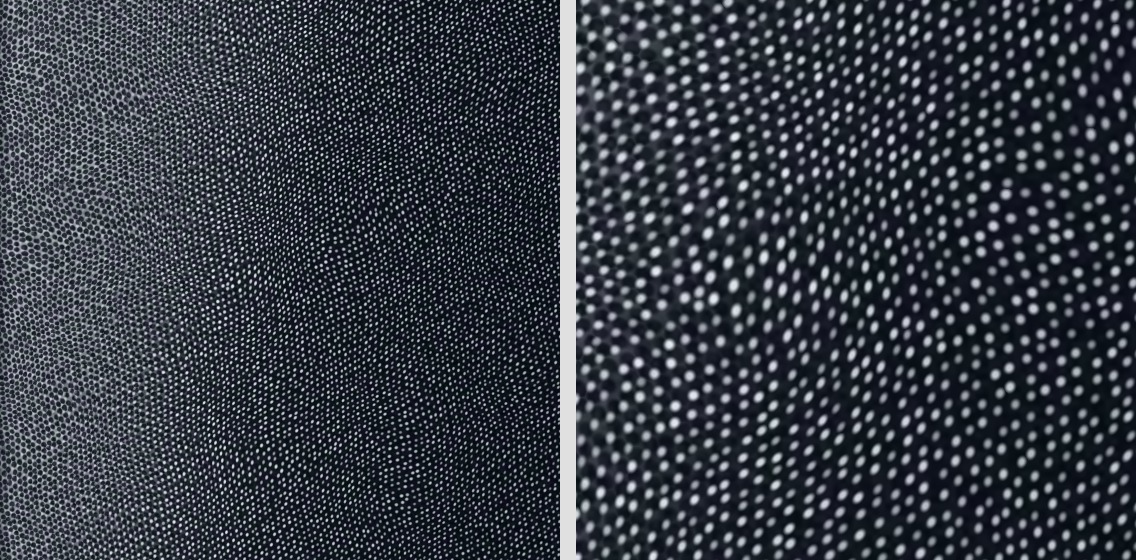
Left, the full canvas; right, a detail of the centre.
Reproduce this texture procedurally as a WebGL 1 fragment shader.

```glsl
precision highp float;
// Perforated dark metal: a tilted, jittered hexagonal lattice, lit from the
// left. Dark round holes sit in a pale net that dims gradually to the right,
// until only small pale, slanted dots at the knots of the net remain.

uniform vec2 u_resolution;

const float COLUMNS = 90.0;
const float ROW_HEIGHT = 0.866;
const float LATTICE_ANGLE = 0.42;
const vec2 KNOT_OFFSET = vec2(0.0, 0.577);
const vec2 DOT_AXIS = vec2(0.5, 0.866);

float hash(vec2 p) {
  return fract(sin(dot(p, vec2(127.1, 311.7))) * 43758.5453);
}

vec2 hash2(vec2 p) {
  return vec2(hash(p), hash(p + 57.3));
}

vec2 rotate(vec2 p, float angle) {
  float c = cos(angle);
  float s = sin(angle);
  return vec2(c * p.x - s * p.y, s * p.x + c * p.y);
}

float valueNoise(vec2 p) {
  vec2 cell = floor(p);
  vec2 f = fract(p);
  f = f * f * (3.0 - 2.0 * f);
  float low = mix(hash(cell), hash(cell + vec2(1.0, 0.0)), f.x);
  float high = mix(hash(cell + vec2(0.0, 1.0)), hash(cell + 1.0), f.x);
  return mix(low, high, f.y);
}

// Offset to the nearest lattice point (xy) and a random value for it (z).
vec3 nearestPoint(vec2 p, float jitter) {
  float baseRow = floor(p.y / ROW_HEIGHT);
  float best = 100.0;
  vec3 nearest = vec3(0.0);
  for (int j = -1; j <= 1; j++) {
    float row = baseRow + float(j);
    float stagger = 0.5 * mod(row, 2.0);
    float baseColumn = floor(p.x - stagger);
    for (int i = -1; i <= 1; i++) {
      vec2 id = vec2(baseColumn + float(i), row);
      vec2 center = vec2(id.x + 0.5 + stagger, (row + 0.5) * ROW_HEIGHT);
      vec2 offset = p - center - (hash2(id) - 0.5) * jitter;
      float d = dot(offset, offset);
      if (d < best) {
        best = d;
        nearest = vec3(offset, hash(id + 19.1));
      }
    }
  }
  return nearest;
}

// Soft ellipse, stretched along the given axis.
float slantedDot(vec2 offset, vec2 axis, float radius, float blur) {
  vec2 local = vec2(dot(offset, axis), dot(offset, vec2(-axis.y, axis.x)));
  float d = length(local * vec2(0.85, 1.15));
  return 1.0 - smoothstep(radius - blur, radius + blur, d);
}

// Cool grey: blue lifted and red lowered a little.
vec3 steel(float value) {
  return value + vec3(-0.022, 0.0, 0.033);
}

void main() {
  vec2 uv = gl_FragCoord.xy / u_resolution;
  float pixel = COLUMNS / min(u_resolution.x, u_resolution.y);
  float blur = max(0.15, 0.8 * pixel);

  // Tilted lattice, with rows bent gently
  vec2 warp = vec2(valueNoise(uv * 9.0), valueNoise(uv * 9.0 + 40.0)) - 0.5;
  vec2 p = rotate(uv * COLUMNS + warp * 2.0, LATTICE_ANGLE);
  vec3 hole = nearestPoint(p, 0.32);
  vec3 knot = nearestPoint(p + KNOT_OFFSET, 0.32);
  vec2 dotAxis = rotate(DOT_AXIS, LATTICE_ANGLE);

  // Slanted light falloff with cloudy edges
  float clouds = valueNoise(uv * vec2(5.0, 7.0) + 3.0) - 0.5;
  float shade = uv.x + 0.2 * (1.0 - uv.y) + 0.08 * clouds;
  float lit = 1.0 - smoothstep(0.0, 0.72, shade);
  float netAmount = 1.0 - smoothstep(0.2, 0.7, shade);

  // Pale net around dark holes, unevenly bright
  float holeRadius = 0.41 + 0.1 * (hole.z - 0.5);
  float net = smoothstep(holeRadius - blur, holeRadius + blur, length(hole.xy));
  float sheen = 0.8 + 0.4 * valueNoise(uv * 70.0);
  float netLight = net * netAmount * sheen * mix(0.20, 0.45, lit);

  // Pale dots at the knots, dimmer and smaller toward the far side
  float fade = smoothstep(0.45, 1.15, shade);
  float radius = mix(0.225, 0.20, fade) + 0.05 * (knot.z - 0.5);
  float dots = slantedDot(knot.xy, dotAxis, radius, blur);
  float dotLight = dots * mix(0.68, 0.59, fade) * (0.75 + 0.4 * knot.z);
  dotLight *= mix(0.26, 1.0, smoothstep(0.12, 0.55, shade));

  // Base tone, fine grain and darkened left rim
  float base = mix(0.078, 0.165, lit) - 0.02 * fade;
  float grain = valueNoise(uv * 260.0) - 0.5;
  float value = base + netLight + dotLight * (1.0 - 0.5 * netLight);
  value += grain * (0.05 + 0.09 * netAmount);
  value *= mix(0.75, 1.0, smoothstep(0.0, 0.02, uv.x));

  // Faint violet and blue blotches
  float tint = valueNoise(uv * 60.0 + 8.0) - 0.5;
  vec3 color = steel(value) + vec3(0.02, -0.01, 0.03) * tint;
  gl_FragColor = vec4(clamp(color, 0.0, 1.0), 1.0);
}
```
